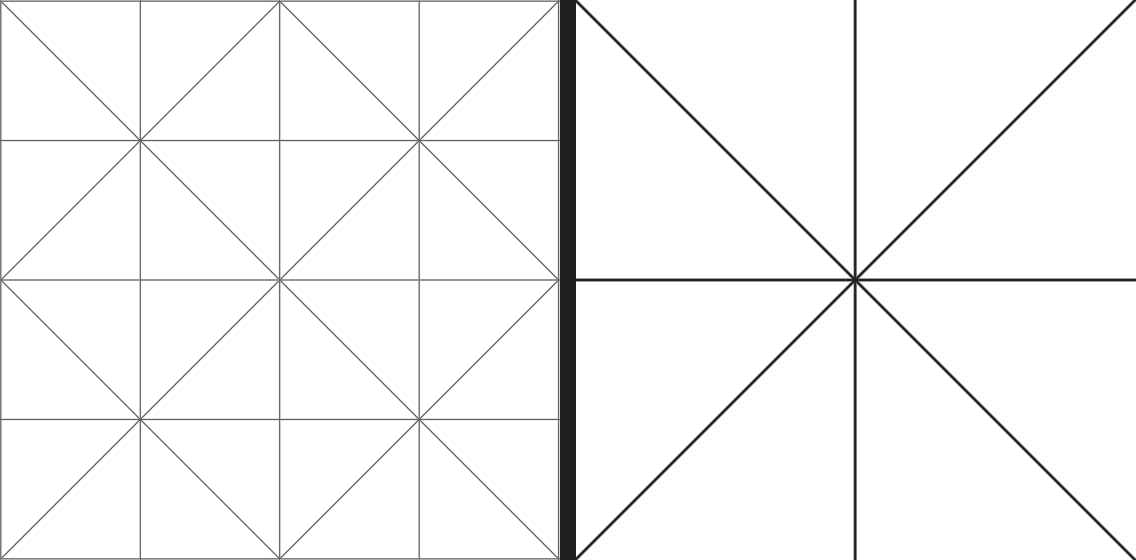
Left: the whole. Right: its middle third, enlarged.
Reproduce this pattern procedurally as a Shadertoy shader.

```glsl
const vec3 PAPER = vec3(1.0);
const vec3 INK = vec3(0.14, 0.135, 0.135);
const vec2 CENTRE = vec2(0.4995, 0.5);
const float PITCH = 0.249;        // side of one square
const float HALF_CELLS = 2.0;     // squares from centre to frame
const float LINE_WIDTH = 0.0017;

// Signed distance to the nearest multiple of period
float nearestLine(float x, float period) {
    return x - period * round(x / period);
}

// Running integral of a tent filter, 0 at t = -1 and 1 at t = 1
float tentIntegral(float t) {
    t = clamp(t, -1.0, 1.0);
    return 0.5 + t - 0.5 * t * abs(t);
}

// Tent-filtered coverage of a line at distance d
float lineCoverage(float d, float width, float pixel) {
    return tentIntegral((d + 0.5 * width) / pixel)
         - tentIntegral((d - 0.5 * width) / pixel);
}

// Horizontal and vertical rules
float squareGrid(vec2 p, float pitch, float width, float pixel) {
    return max(lineCoverage(nearestLine(p.x, pitch), width, pixel),
               lineCoverage(nearestLine(p.y, pitch), width, pixel));
}

// Diagonals crossing at every second grid corner
float diagonalGrid(vec2 p, float pitch, float width, float pixel) {
    vec2 turned = vec2(p.x + p.y, p.x - p.y) * inversesqrt(2.0);
    return squareGrid(turned, pitch * sqrt(2.0), width, pixel);
}

// Soft-edged square that trims the lines at the frame
float frameMask(vec2 p, float halfSize, float pixel) {
    float d = max(abs(p.x), abs(p.y)) - halfSize;
    return clamp(0.5 - d / pixel, 0.0, 1.0);
}

void mainImage(out vec4 fragColor, in vec2 fragCoord) {
    float pixel = 1.0 / min(iResolution.x, iResolution.y);
    vec2 p = (fragCoord - 0.5 * iResolution.xy) * pixel + 0.5 - CENTRE;

    float rules = squareGrid(p, PITCH, LINE_WIDTH, pixel);
    float diagonals = diagonalGrid(p, PITCH, LINE_WIDTH, pixel);

    // The rules already fade at their own edge, so trim a pixel beyond it
    float halfSize = HALF_CELLS * PITCH + 0.5 * LINE_WIDTH;
    float ink = max(rules * frameMask(p, halfSize + 1.5 * pixel, pixel),
                    diagonals * frameMask(p, halfSize, pixel));

    fragColor = vec4(mix(PAPER, INK, ink), 1.0);
}
```
